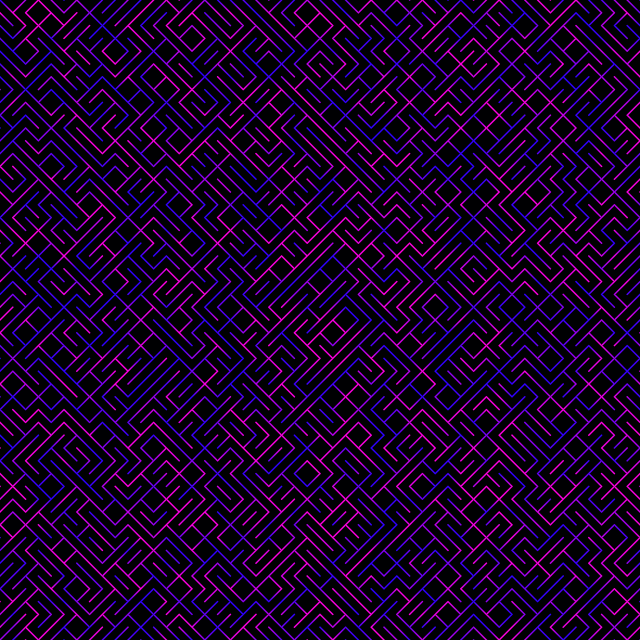
Give the GLSL for this pattern, as a three.js fragment shader.

```glsl
// Maze of thin diagonal strokes on black: each square cell holds one of its
// two diagonals, picked by a hash. Each grid corner has a random tint between
// blue and magenta, and a stroke blends the tints of its two ends.

varying vec2 vUv;

const float CELLS = 50.0;          // cells across the canvas
const float HALF_WIDTH = 0.00112;  // half the stroke width, in canvas units
const float SOFTNESS = 0.00102;    // half the width of the smoothed edge
const float RISING_SHARE = 0.5;    // share of cells with a rising diagonal
const vec2 TINT_RANGE = vec2(0.1, 0.9); // narrower means stronger tints
const vec3 BACKGROUND = vec3(0.0, 0.0, 0.008);
const vec3 BLUE = vec3(0.18, 0.0, 1.0);
const vec3 MAGENTA = vec3(1.0, 0.0, 0.88);

float hash(vec2 p) {
  vec3 q = fract(vec3(p.xyx) * 0.1031);
  q += dot(q, q.yzx + 33.33);
  return fract((q.x + q.y) * q.z);
}

// Random blend factor belonging to a grid corner.
float cornerTint(vec2 corner) {
  return smoothstep(TINT_RANGE.x, TINT_RANGE.y, hash(corner + 171.0));
}

// Stroke of one cell: tint in x, coverage in y.
vec2 cellStroke(vec2 p, vec2 cell) {
  float rising = step(hash(cell + 37.0), RISING_SHARE);
  vec2 start = cell + vec2(0.0, 1.0 - rising);
  vec2 span = vec2(1.0, 2.0 * rising - 1.0);
  float along = clamp(dot(p - start, span) / dot(span, span), 0.0, 1.0);
  float dist = length(p - start - span * along) / CELLS;
  float cover = 1.0 - smoothstep(HALF_WIDTH - SOFTNESS, HALF_WIDTH + SOFTNESS, dist);
  return vec2(mix(cornerTint(start), cornerTint(start + span), along), cover);
}

void main() {
  vec2 p = vUv * CELLS;
  vec2 home = floor(p);

  // Neighbours are included so that stroke ends stay whole at the corners.
  vec2 best = vec2(0.0);
  for (int y = -1; y <= 1; y++) {
    for (int x = -1; x <= 1; x++) {
      vec2 stroke = cellStroke(p, home + vec2(float(x), float(y)));
      if (stroke.y > best.y) best = stroke;
    }
  }

  vec3 ink = mix(BLUE, MAGENTA, best.x);
  gl_FragColor = vec4(mix(BACKGROUND, ink, best.y), 1.0);
}
```
